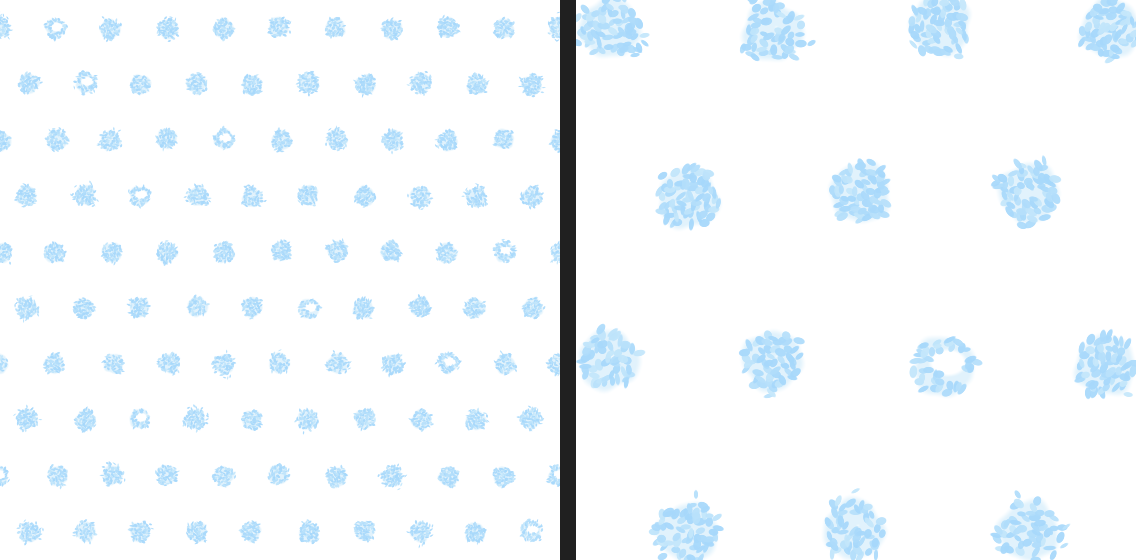
Left: the whole. Right: its middle third, enlarged.
Give the GLSL for this pattern, as a three.js fragment shader.

```glsl
// Pale blue crayon dots on white, ten by ten, with every other row shifted by half a step.
// Each dot is a ragged cluster of small rotated strokes from a cellular scatter over a faint wash.
// Dot numbers wrap around the canvas, so the pattern tiles.
varying vec2 vUv;

const float COUNT = 10.0;       // dots across and down
const float RADIUS = 0.195;     // dot radius, in dot steps
const float STROKE = 0.04;      // stroke grid step, in dot steps
const float PI = 3.14159265;
const vec3 PAPER = vec3(1.0);
const vec3 WASH = vec3(0.86, 0.94, 0.985);
const vec3 DEEP = vec3(0.65, 0.845, 0.985);
const vec3 LIGHT = vec3(0.78, 0.91, 0.985);

vec3 hash3(vec2 p) {
  vec3 q = fract(p.xyx * vec3(0.1031, 0.1030, 0.0973));
  q += dot(q, q.yxz + 33.33);
  return fract((q.xxy + q.yzz) * q.zyx);
}

mat2 rotation(float angle) {
  float c = cos(angle), s = sin(angle);
  return mat2(c, -s, s, c);
}

// Uneven outline: a circle bent by layered sines.
float outline(vec2 p, vec3 seed) {
  float a = atan(p.y, p.x);
  return RADIUS * (1.0 + 0.05 * sin(3.0 * a + 6.0 * seed.x)
                       + 0.04 * sin(4.0 * a + 6.0 * seed.y)
                       + 0.03 * sin(7.0 * a + 6.0 * seed.z));
}

// Coverage of an elliptical stroke.
float strokeMask(vec2 p, vec2 halfSize, float blur) {
  float d = (length(p / halfSize) - 1.0) * halfSize.y;
  return 1.0 - smoothstep(-0.5 * blur, 0.5 * blur, d);
}

// Worn spot inside a dot; a size of zero leaves the dot whole.
float wornGap(vec2 p, float size) {
  return size - length((p - vec2(0.025, 0.025)) * vec2(0.8, 1.1));
}

vec3 crayonDot(vec2 p, vec2 id, float gapSize, float pixel) {
  vec3 seed = hash3(id * 7.0 + 3.0);
  vec3 style = hash3(id * 11.0 + 51.0);
  float density = mix(0.78, 0.98, style.x);
  float fray = mix(0.18, 0.48, style.y * style.y);
  float grain = PI * style.z;

  // Faint wash beneath the strokes
  float r = outline(p, seed);
  float wash = 1.0 - smoothstep(0.78 * r, 1.02 * r, length(p));
  wash *= 1.0 - smoothstep(-0.015, 0.015, wornGap(p, gapSize));
  vec3 color = mix(PAPER, WASH, 0.85 * wash);

  // Strokes from the neighbouring grid squares
  vec2 g = p / STROKE;
  vec2 base = floor(g);
  for (int j = -1; j <= 1; j++) {
    for (int i = -1; i <= 1; i++) {
      vec2 square = base + vec2(float(i), float(j));
      vec2 key = square + 40.0 + id * 83.0;
      vec3 place = hash3(key);
      vec3 look = hash3(key + 917.0);
      vec2 center = square + place.xy;
      vec2 c = center * STROKE;

      // Most strokes end near the outline, a few stray beyond it
      float reach = outline(c, seed) * (0.88 + fray * pow(place.z, 3.0));
      float keep = step(length(c), reach) * step(look.x, density);
      keep *= step(wornGap(c, gapSize), 0.0);

      float angle = grain + (look.y - 0.5) * 2.4;
      vec2 halfSize = vec2(mix(0.6, 0.95, place.z), mix(0.32, 0.6, look.z));
      halfSize *= mix(1.0, 0.7, smoothstep(0.9, 1.2, length(c) / RADIUS));
      float mask = strokeMask(rotation(angle) * (g - center), halfSize, pixel / STROKE);
      float tint = fract(look.x * 17.0 + look.z);
      color = mix(color, mix(DEEP, LIGHT, tint * tint), 0.94 * keep * mask);
    }
  }
  return color;
}

void main() {
  float pixel = COUNT * fwidth(vUv.x);
  vec2 grid = vUv * COUNT;
  float row = floor(grid.y);
  grid.x += 0.5 * mod(row, 2.0);

  vec2 id = mod(floor(grid), COUNT);
  vec2 shift = (hash3(id + 19.0).xy - 0.5) * vec2(0.07, 0.05);
  vec2 p = fract(grid) - 0.5 - shift;

  // One dot in each row is worn through
  float wornColumn = floor(COUNT * hash3(vec2(id.y * 5.0, 71.0)).x);
  float gapSize = 0.085 * (1.0 - step(0.5, abs(id.x - wornColumn)));

  gl_FragColor = vec4(crayonDot(p, id, gapSize, pixel), 1.0);
}
```
